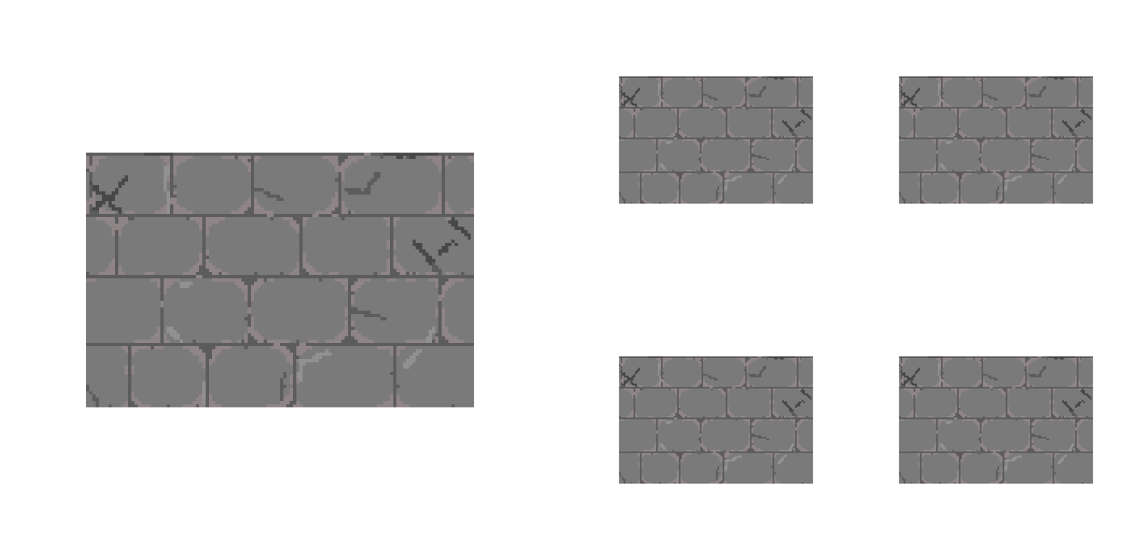
Left, the tile; right, the same tile 2 across and 2 down.
A WebGL 2 fragment shader for this texture:

```glsl
#version 300 es
precision highp float;
// Draws a blocky grey stone wall of four staggered courses, worn and cracked, centred on white.

uniform vec2 u_resolution;
out vec4 outColor;

const vec3 MARGIN = vec3(1.0);
const vec3 STONE  = vec3(0.48);
const vec3 WORN   = vec3(0.56, 0.52, 0.53);
const vec3 MORTAR = vec3(0.36);
const vec3 DARK   = vec3(0.28);
const vec3 CHIP   = vec3(0.57);

const vec2 WALL_SIZE = vec2(0.693, 0.455);  // share of the canvas
const vec2 GRID = vec2(120.0, 79.0);        // square cells in the wall
const int COURSES = 4;
const int JOINTS = 5;
const int STROKES = 8;

// Course tops counted downwards, and the upright joints of each course.
const float COURSE_TOP[5] = float[](0.0, 19.0, 38.0, 59.0, 79.0);
const float JOINT_X[20] = float[](
  1.0, 26.0, 51.0, 78.0, 110.0,
  -26.0, 9.0, 36.0, 66.0, 94.0,
  -11.0, 23.0, 50.0, 81.0, 109.0,
  -25.0, 13.0, 37.0, 64.0, 95.0);

// Strokes run from xy to zw, in cells.
const vec4 DEEP_CRACKS[STROKES] = vec4[](
  vec4(2, 10, 10, 18), vec4(8, 14, 13, 7), vec4(6, 14, 2, 18), vec4(113, 21, 119, 27),
  vec4(102, 28, 107, 34), vec4(109, 31, 114, 28), vec4(18, 0.5, 27, 0.5), vec4(93, 0.5, 108, 0.5));
const vec4 FINE_CRACKS[STROKES] = vec4[](
  vec4(52, 11, 60, 14), vec4(81, 12, 87, 12), vec4(87, 12, 90, 6.5), vec4(82, 49, 94, 52),
  vec4(106, 33, 110, 38), vec4(0, 73, 4, 78), vec4(61, 69, 60, 78), vec4(110, 1, 111, 5));
const vec4 CHIPS[STROKES] = vec4[](
  vec4(66, 70, 67, 65), vec4(67, 65, 75, 62), vec4(99, 66, 103, 62), vec4(26, 55, 30, 59),
  vec4(30, 41, 33, 40), vec4(106, 58, 108, 54), vec4(25, 5, 25, 18), vec4(37, 71, 37, 77));

// Hash that wraps with the wall.
float hash(vec2 p) {
  vec3 q = fract(mod(p, GRID).xyx * vec3(0.1031, 0.1030, 0.0973));
  q += dot(q, q.yzx + 33.33);
  return fract((q.x + q.y) * q.z);
}

// True near any stroke; strokes taper towards their end.
bool onStroke(vec2 p, vec4 strokes[STROKES], float width) {
  bool hit = false;
  for (int i = 0; i < STROKES; i++) {
    vec2 start = strokes[i].xy;
    vec2 along = strokes[i].zw - start;
    float t = clamp(dot(p - start, along) / dot(along, along), 0.0, 1.0);
    hit = hit || distance(p, start + along * t) < width * mix(1.3, 0.85, t);
  }
  return hit;
}

float roundedBox(vec2 p, vec2 halfSize, float radius) {
  vec2 q = abs(p) - halfSize + radius;
  return length(max(q, 0.0)) + min(max(q.x, q.y), 0.0) - radius;
}

// Stone holding a cell: left, top, right, bottom.
vec4 stoneBounds(vec2 cell) {
  int course = 0;
  for (int i = 1; i < COURSES; i++) if (cell.y >= COURSE_TOP[i]) course = i;
  float left = -GRID.x;
  float right = 2.0 * GRID.x;
  for (int i = 0; i < JOINTS; i++) {
    for (float lap = -1.0; lap <= 1.0; lap++) {
      float x = JOINT_X[course * JOINTS + i] + lap * GRID.x;
      if (x <= cell.x) left = max(left, x);
      else right = min(right, x);
    }
  }
  return vec4(left, COURSE_TOP[course], right, COURSE_TOP[course + 1]);
}

vec3 stoneColor(vec2 cell) {
  vec4 b = stoneBounds(cell);
  if (cell.x == b.x || cell.y == b.y) {
    // Mortar, bridged here and there by worn stone.
    return hash(floor(cell * 0.5) + 11.0) > 0.95 ? WORN : MORTAR;
  }
  vec2 halfSize = 0.5 * (b.zw - b.xy - 1.0);
  vec2 p = cell + 0.5 - 0.5 * (b.xy + b.zw + 1.0);
  float seed = hash(b.xy + step(0.0, p) * vec2(17.0, 7.0));

  // Mortar spreads into some corners and nicks the edges.
  vec2 inset = halfSize - abs(p);
  bool cornerGap = seed > 0.75 && inset.x + inset.y < 2.6;
  bool nick = min(inset.x, inset.y) < 1.0 && hash(cell + 5.0) > 0.965;
  if (cornerGap || nick) return MORTAR;

  // Uneven worn corners, with broken rims.
  float radius = min(mix(3.0, 9.0, seed), min(halfSize.x, halfSize.y));
  float ragged = 0.4 * (hash(floor(cell / 3.0) + 23.0) - 0.5);
  return roundedBox(p, halfSize, radius) + ragged > -0.35 ? WORN : STONE;
}

vec3 wallColor(vec2 uv) {
  vec2 wall = (uv - 0.5) / WALL_SIZE + 0.5;
  if (any(lessThan(wall, vec2(0.0))) || any(greaterThanEqual(wall, vec2(1.0)))) return MARGIN;
  vec2 cell = floor(vec2(wall.x, 1.0 - wall.y) * GRID);
  cell = min(cell, GRID - 1.0);
  vec2 patchId = floor(cell * 0.5);
  vec2 jagged = cell + 0.5 + 0.9 * (vec2(hash(patchId), hash(patchId + 31.0)) - 0.5);
  if (onStroke(jagged, DEEP_CRACKS, 0.65)) return DARK;
  if (onStroke(jagged, FINE_CRACKS, 0.6)) return MORTAR;
  vec3 color = stoneColor(cell);
  return color != MORTAR && onStroke(jagged, CHIPS, 0.75) ? CHIP : color;
}

void main() {
  // Average a 3 by 3 grid of samples to smooth the edges.
  vec3 sum = vec3(0.0);
  for (int i = 0; i < 9; i++) {
    vec2 offset = (vec2(i % 3, i / 3) - 1.0) / 3.0;
    sum += wallColor((gl_FragCoord.xy + offset) / u_resolution);
  }
  outColor = vec4(sum / 9.0, 1.0);
}
```
